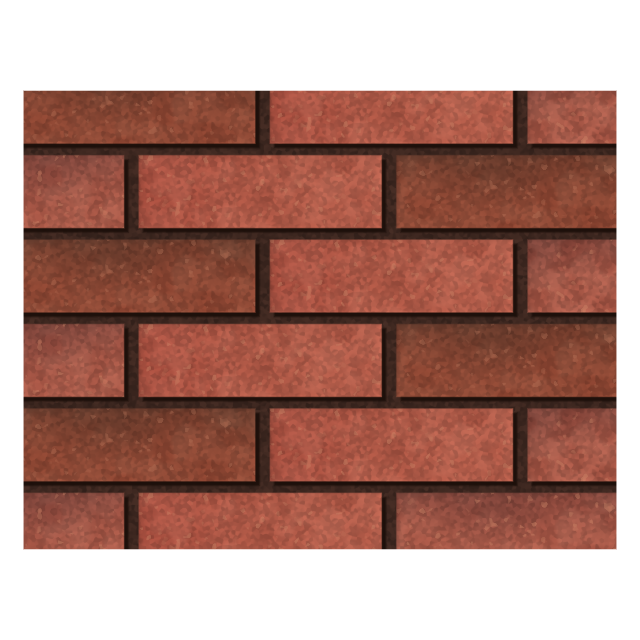
This texture is drawn by a Shadertoy shader. Its source:

```glsl
const vec2 PANEL_MIN = vec2(0.0368, 0.1418);
const vec2 PANEL_MAX = vec2(0.9632, 0.8582);
const vec2 PITCH = vec2(0.4026, 0.1319);       // brick plus joint
const vec2 BRICK = vec2(0.3800, 0.1140);       // brick face
const vec2 ORIGIN = vec2(0.4215, 0.8895);      // top left of the central top brick
const float STAGGER = 0.2050;                  // shift of every other course
const float MARGIN = 0.0040;                   // joint kept before each brick
const vec2 SHADOW_SHIFT = vec2(0.0068, 0.0068);
const float EDGE_SOFT = 0.0016;
const float SHADOW_SOFT = 0.0026;
const float LAST_DARK_ROW = 4.0;
const float GRAIN_SCALE = 170.0;
const float BLOTCH_SCALE = 38.0;

const vec3 PAPER = vec3(1.0);
const vec3 MORTAR = vec3(0.235, 0.150, 0.122);
const vec3 SHADOW = vec3(0.105, 0.055, 0.035);
const vec3 RED = vec3(0.675, 0.350, 0.280);
const vec3 ROSE = vec3(0.645, 0.345, 0.280);
const vec3 ROSE_TOP = vec3(0.500, 0.270, 0.230);
const vec3 RUST = vec3(0.545, 0.280, 0.205);
const vec3 RUST_TOP = vec3(0.415, 0.235, 0.175);
const vec3 SPECK = vec3(0.800, 0.520, 0.400);

vec3 hash3(vec2 p) {
    vec3 q = fract(p.xyx * vec3(0.1031, 0.1030, 0.0973));
    q += dot(q, q.yxz + 33.33);
    return fract((q.xxy + q.yzz) * q.zyx);
}

// Cellular noise: random cell values blended by distance to the cell points
float cellNoise(vec2 p) {
    vec2 cell = floor(p);
    float sum = 0.0, total = 0.0;
    for (int y = -1; y <= 1; y++) {
        for (int x = -1; x <= 1; x++) {
            vec2 id = cell + vec2(x, y);
            vec3 h = hash3(id + 200.0);
            vec2 d = id + h.xy - p;
            float w = exp(-7.0 * dot(d, d));
            sum += w * h.z;
            total += w;
        }
    }
    return sum / total;
}

float boxDistance(vec2 p, vec2 size) {
    vec2 d = abs(p - 0.5 * size) - 0.5 * size;
    return length(max(d, 0.0)) + min(max(d.x, d.y), 0.0);
}

// Coverage of a box with a soft border
float boxMask(vec2 p, vec2 size, float soft) {
    return 1.0 - smoothstep(-soft, soft, boxDistance(p, size));
}

// side: 0 red, 1 rust, -1 rose; p runs right and down from the top left corner
vec3 brickColor(vec2 p, float side, float row) {
    vec2 t = clamp(p / BRICK, 0.0, 1.0);
    bool plain = abs(side) < 0.5;
    bool dark = side > 0.5 && row < LAST_DARK_ROW + 0.5;

    // Kiln shading, darkest along the top
    float fade = smoothstep(-0.1, 0.75, t.y + 0.12 * sin(t.x * 9.0 + side));
    vec3 color = dark ? mix(RUST_TOP, RUST, fade) : mix(ROSE_TOP, ROSE, fade);
    if (plain) color = RED * mix(vec3(0.97, 0.91, 0.92), vec3(1.0), smoothstep(0.0, 0.5, t.x));

    // Blotches, grain and pale specks
    vec2 q = p + side * vec2(1.7, 0.6);
    float grain = cellNoise(q * GRAIN_SCALE) - 0.5;
    float blotch = cellNoise(q * BLOTCH_SCALE + 31.0) - 0.5;
    color *= 1.0 + 0.22 * grain + 0.09 * blotch;
    color.gb += 0.03 * blotch;
    float speck = smoothstep(0.84, 0.99, cellNoise(q * GRAIN_SCALE * 0.8 + 77.0));
    color = mix(color, SPECK, speck * (dark ? 0.30 : 0.45));

    // Worn rim: dim on the left and top, bright on the right and bottom
    vec2 start = exp(-max(p, 0.0) / 0.004);
    vec2 end = exp(-max(BRICK - p, 0.0) / 0.003);
    return color * (1.0 - 0.16 * start.x - 0.08 * start.y + 0.08 * max(end.x, end.y));
}

void mainImage(out vec4 fragColor, in vec2 fragCoord) {
    vec2 uv = fragCoord / iResolution.xy;
    float pixel = 1.0 / min(iResolution.x, iResolution.y);

    // Staggered courses, counted downward
    vec2 p = vec2(uv.x - ORIGIN.x, ORIGIN.y - uv.y) + MARGIN;
    float row = floor(p.y / PITCH.y);
    float odd = mod(row, 2.0);
    p.x += odd * STAGGER;
    float column = floor(p.x / PITCH.x);
    vec2 local = p - vec2(column, row) * PITCH - MARGIN;
    float side = column * (2.0 * odd - 1.0);

    // Mortar, cast shadow, then brick
    vec3 wall = MORTAR * (0.82 + 0.36 * cellNoise(uv * GRAIN_SCALE));
    float shade = boxMask(local - SHADOW_SHIFT, BRICK, max(SHADOW_SOFT, pixel));
    wall = mix(wall, SHADOW, 0.92 * shade);
    float face = boxMask(local, BRICK, max(EDGE_SOFT, 0.75 * pixel));
    wall = mix(wall, brickColor(local, side, row), face);

    // Wall panel on blank paper
    float panel = boxMask(uv - PANEL_MIN, PANEL_MAX - PANEL_MIN, 0.75 * pixel);
    fragColor = vec4(mix(PAPER, wall, panel), 1.0);
}
```
